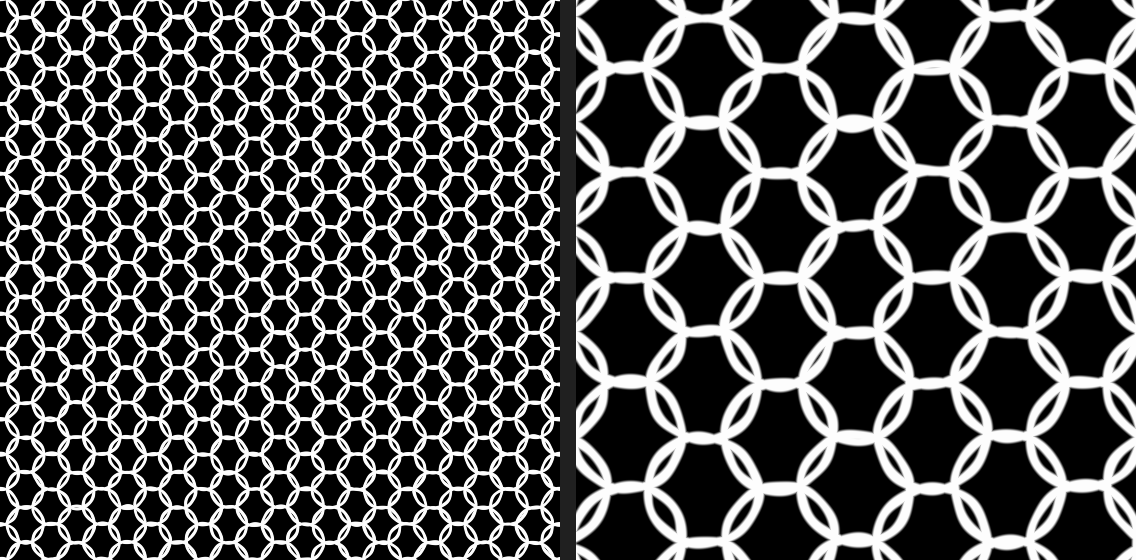
Left: the whole. Right: its middle third, enlarged.
Give the GLSL for this pattern, as a three.js fragment shader.

```glsl
varying vec2 vUv;

// Lengths are in units of the row spacing
const vec2 GRID = vec2(22.0, 16.0);     // columns and rows of rings, columns even
const float RADIUS = 0.518;
const float HALF_STROKE = 0.0445;
const float CENTER_JITTER = 0.013;
const float OVAL_WOBBLE = 0.010;
const float LOBE_WOBBLE = 0.007;
const float HAND_WOBBLE = 0.005;
const float STROKE_VARIATION = 0.16;
const float EVEN_COLUMN_SHIFT = 0.525;
const float EDGE = 0.017;               // half width of the soft edge
const vec3 GROUND = vec3(0.0);
const vec3 LINE = vec3(0.993);
const float TAU = 6.283185;

vec4 hash4(vec2 id) {
  vec4 h = fract(id.xyxy * vec4(0.1031, 0.1030, 0.0973, 0.1099));
  h += dot(h, h.wzxy + 33.33);
  return fract((h.xxyz + h.yzzw) * h.zywx);
}

// Signed distance to a hand-drawn ring; whole harmonics keep it closed
float ringDistance(vec2 p, vec2 id) {
  vec4 shape = hash4(id + 3.0);
  vec4 phase = TAU * hash4(id + 57.0);
  p -= CENTER_JITTER * (2.0 * shape.xy - 1.0);
  float angle = atan(p.y, p.x);
  float radius = RADIUS
    + OVAL_WOBBLE * cos(2.0 * angle + phase.x)
    + LOBE_WOBBLE * cos(3.0 * angle + phase.y)
    + HAND_WOBBLE * cos(7.0 * angle + phase.z);
  float swell = 0.6 * cos(3.0 * angle + phase.w) + 0.4 * cos(8.0 * angle + TAU * shape.z);
  return abs(length(p) - radius) - HALF_STROKE * (1.0 + STROKE_VARIATION * swell);
}

void main() {
  vec2 p = vUv * GRID;
  float columnWidth = GRID.y / GRID.x;
  float nearestColumn = floor(p.x + 0.5);
  float dist = 1.0;

  // Nearest rings in the staggered columns
  for (int i = -1; i <= 1; i++) {
    float column = nearestColumn + float(i);
    float shift = EVEN_COLUMN_SHIFT * (1.0 - mod(column, 2.0));
    float nearestRow = floor(p.y - shift + 0.5);
    for (int j = -1; j <= 1; j++) {
      float row = nearestRow + float(j);
      vec2 offset = vec2((p.x - column) * columnWidth, p.y - shift - row);
      dist = min(dist, ringDistance(offset, mod(vec2(column, row), GRID)));
    }
  }

  float ink = 1.0 - smoothstep(-EDGE, EDGE, dist);
  gl_FragColor = vec4(mix(GROUND, LINE, ink), 1.0);
}
```
